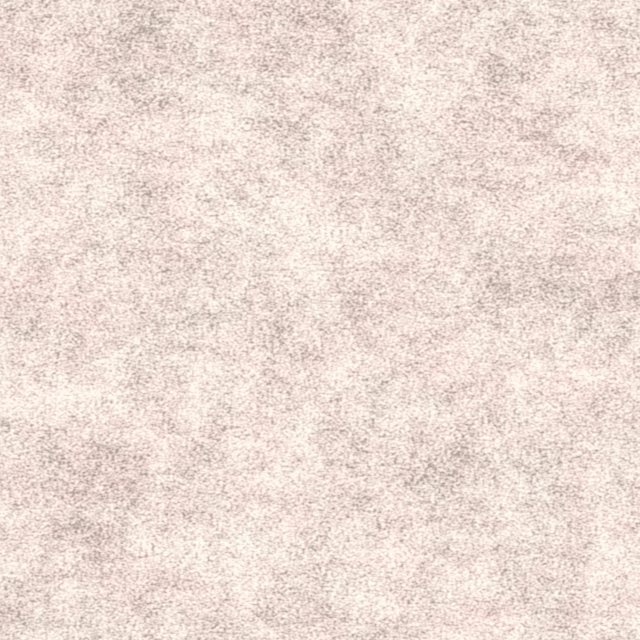
Reproduce this texture procedurally as a WebGL 2 fragment shader.

```glsl
#version 300 es
precision highp float;
// Mottled blush paper: soft cloudy stains under a fine, slightly horizontal fibre grain.

uniform vec2 u_resolution;
out vec4 fragColor;

// Palette, dark to light
const vec3 UMBER = vec3(0.70, 0.645, 0.605);
const vec3 TAUPE = vec3(0.77, 0.71, 0.67);
const vec3 DUSK  = vec3(0.85, 0.78, 0.75);
const vec3 ROSE  = vec3(0.91, 0.84, 0.81);
const vec3 BLUSH = vec3(0.96, 0.89, 0.86);
const vec3 CREAM = vec3(0.99, 0.95, 0.91);
const vec3 IVORY = vec3(1.00, 0.985, 0.955);

// Tone of each palette step, in standard deviations from the mean
const float TONE_UMBER = -2.90;
const float TONE_TAUPE = -2.12;
const float TONE_DUSK  = -1.28;
const float TONE_ROSE  = -0.51;
const float TONE_BLUSH = 0.30;
const float TONE_CREAM = 1.32;
const float TONE_IVORY = 2.70;

const int   CLOUD_OCTAVES = 5;
const float CLOUD_FREQ    = 4.0;    // cells across the canvas
const float CLOUD_GAIN    = 1.10;
const float CLOUD_WEIGHT  = 0.54;
const vec2  CLOUD_STRETCH = vec2(0.85, 1.15);

// Grain layers, coarse to fine
const vec3 GRAIN_FREQ    = vec3(140.0, 190.0, 250.0);
const vec3 GRAIN_WEIGHT  = vec3(0.29, 0.49, 0.56);
const vec3 GRAIN_ANGLE   = vec3(0.21, -0.17, 0.08);
const vec2 GRAIN_STRETCH = vec2(0.82, 1.08);

const float TINT_FREQ = 5.0;
const vec3  PINK_TINT = vec3(0.002, -0.004, -0.003);

const float NOISE_SCALE = 4.63;     // brings gradient noise to unit deviation
const float TAU = 6.2831853;

uint scramble(uint v) {
    v = v * 747796405u + 2891336453u;
    v = ((v >> ((v >> 28u) + 4u)) ^ v) * 277803737u;
    return (v >> 22u) ^ v;
}

vec2 latticeGradient(ivec2 cell, uint seed) {
    uint h = scramble(uint(cell.x) + scramble(uint(cell.y) + scramble(seed)));
    float angle = TAU * float(h >> 8u) / 16777216.0;
    return vec2(cos(angle), sin(angle));
}

// Gradient noise with mean 0 and deviation near 1
float gradientNoise(vec2 p, uint seed) {
    ivec2 cell = ivec2(floor(p));
    vec2 f = fract(p);
    vec2 w = f * f * f * (f * (f * 6.0 - 15.0) + 10.0);
    float a = dot(latticeGradient(cell, seed), f);
    float b = dot(latticeGradient(cell + ivec2(1, 0), seed), f - vec2(1, 0));
    float c = dot(latticeGradient(cell + ivec2(0, 1), seed), f - vec2(0, 1));
    float d = dot(latticeGradient(cell + ivec2(1, 1), seed), f - vec2(1, 1));
    return NOISE_SCALE * mix(mix(a, b, w.x), mix(c, d, w.x), w.y);
}

vec2 rotate(vec2 p, float angle) {
    float c = cos(angle), s = sin(angle);
    return vec2(c * p.x - s * p.y, s * p.x + c * p.y);
}

// Octave sum, normalised to unit deviation
float clouds(vec2 p, float freq, int octaves, uint seed) {
    float sum = 0.0, power = 0.0, amp = 1.0;
    for (int i = 0; i < octaves; i++) {
        vec2 q = rotate(p, 0.25 * sin(float(i) * 2.4)) * CLOUD_STRETCH;
        sum += amp * gradientNoise(q * freq, seed + uint(i));
        power += amp * amp;
        amp *= CLOUD_GAIN;
        freq *= 2.03;
    }
    return sum * inversesqrt(power);
}

// Grain layers, each fading out where the canvas is too small to resolve it
float grain(vec2 p, uint seed) {
    vec3 pixelsPerCell = min(u_resolution.x, u_resolution.y) / GRAIN_FREQ;
    vec3 weight = GRAIN_WEIGHT * clamp(pixelsPerCell - 1.0, 0.0, 1.0);
    float sum = 0.0;
    for (int i = 0; i < 3; i++) {
        vec2 q = rotate(p, GRAIN_ANGLE[i]) * GRAIN_STRETCH;
        sum += weight[i] * gradientNoise(q * GRAIN_FREQ[i], seed + uint(i));
    }
    return sum;
}

float between(float low, float high, float x) {
    return clamp((x - low) / (high - low), 0.0, 1.0);
}

vec3 paperColour(float tone) {
    vec3 colour = mix(UMBER, TAUPE, between(TONE_UMBER, TONE_TAUPE, tone));
    colour = mix(colour, DUSK, between(TONE_TAUPE, TONE_DUSK, tone));
    colour = mix(colour, ROSE, between(TONE_DUSK, TONE_ROSE, tone));
    colour = mix(colour, BLUSH, between(TONE_ROSE, TONE_BLUSH, tone));
    colour = mix(colour, CREAM, between(TONE_BLUSH, TONE_CREAM, tone));
    return mix(colour, IVORY, between(TONE_CREAM, TONE_IVORY, tone));
}

void main() {
    vec2 p = gl_FragCoord.xy / min(u_resolution.x, u_resolution.y);

    // Stains and grain share one tone scale
    float stains = CLOUD_WEIGHT * clouds(p, CLOUD_FREQ, CLOUD_OCTAVES, 11u);
    float tone = stains + grain(p, 41u);

    // Patches drift between pink and grey
    float tint = clouds(p, TINT_FREQ, 3, 101u);
    fragColor = vec4(clamp(paperColour(tone) + PINK_TINT * tint, 0.0, 1.0), 1.0);
}
```
